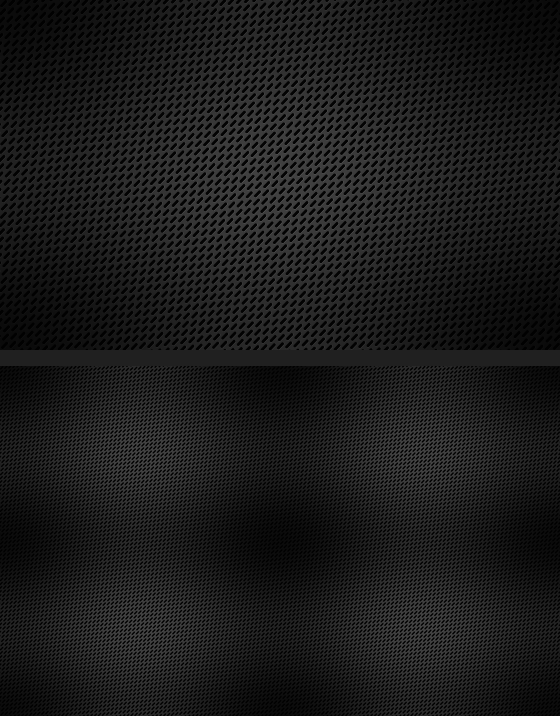
Top: one tile. Bottom: repeated 2 by 2.
A Shadertoy shader for this pattern:

```glsl
// Dark metal grille with close diagonal chains of slanted slots, lit from the centre.

const float TAU = 6.2831853;
const float ROWS = 43.0;
// Whole steps across and up keep the slightly skewed lattice seamless
const mat2 LATTICE = mat2(69.0, -8.0, -5.0, ROWS);

// Distance to a rounded slot centred on the origin
float slotDistance(vec2 p, vec2 halfAxis, float radius) {
    float t = clamp(dot(p, halfAxis) / dot(halfAxis, halfAxis), -1.0, 1.0);
    return length(p - halfAxis * t) - radius;
}

// Periodic glow: bright in the middle, dim at the corners
float centreGlow(vec2 uv) {
    return 0.58 - dot(cos(TAU * uv), vec2(0.24, 0.18));
}

void mainImage(out vec4 fragColor, in vec2 fragCoord) {
    vec2 uv = fragCoord / iResolution.xy;

    // Offset from the nearest cell centre, measured in row heights
    vec2 offset = inverse(LATTICE) * (fract(LATTICE * uv) - 0.5);
    vec2 cell = offset * iResolution.xy / iResolution.y * ROWS;
    float pixel = ROWS / iResolution.y;

    vec2 halfAxis = vec2(0.245, 0.255);
    float d = slotDistance(cell, halfAxis, 0.175);
    float hole = 1.0 - smoothstep(-0.5 * pixel, 0.5 * pixel, d);

    // Thin rim, brighter on the lower right side of each slot
    float side = dot(cell, normalize(vec2(halfAxis.y, -halfAxis.x)));
    float rim = 1.0 - smoothstep(0.01, 0.04 + 0.4 * pixel, abs(d - 0.035));
    float lit = smoothstep(-0.12, 0.18, side);
    float metal = 0.25 + rim * mix(-0.02, 0.07, lit);

    // Faint sheen inside the slot, on the wall facing the light
    float inside = 0.015 + 0.02 * smoothstep(-0.08, 0.0, d) * lit;

    vec3 color = vec3(mix(metal, inside, hole) * centreGlow(uv));
    fragColor = vec4(color, 1.0);
}
```
